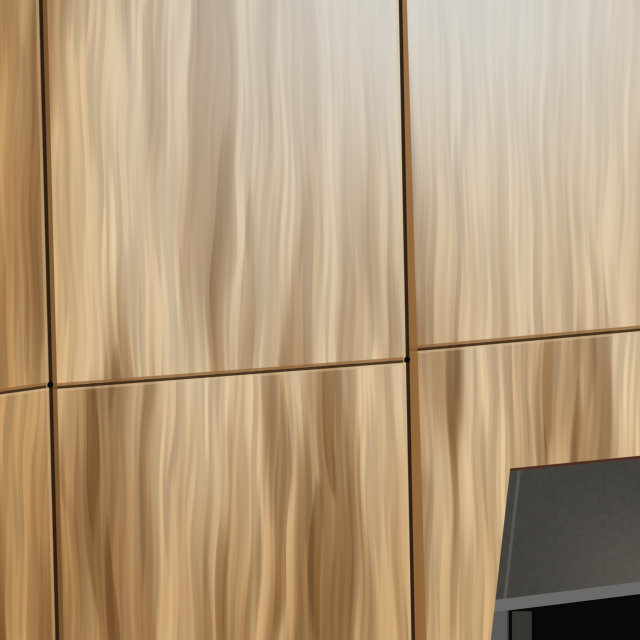
Give the GLSL for this texture, as a WebGL 2 fragment shader.

```glsl
#version 300 es
precision highp float;

#define COLUMN_STEP 0.556
#define SEAM_WIDTH 0.0055
#define JOINT_WIDTH 0.0045
#define GRAIN_CONTRAST 1.0
#define FINE_GRAIN 0.11
#define STREAK_DEPTH 0.55
#define GLARE 0.72

uniform vec2 u_resolution;
out vec4 outColor;

const vec3 PALE_WOOD = vec3(0.82, 0.72, 0.57);
const vec3 MID_WOOD = vec3(0.69, 0.56, 0.41);
const vec3 DARK_WOOD = vec3(0.47, 0.34, 0.20);
const vec3 EDGE_WOOD = vec3(0.45, 0.31, 0.17);
const vec3 GROOVE = vec3(0.15, 0.10, 0.05);
const vec3 COOL_LIGHT = vec3(0.85, 0.87, 0.88);
const vec3 METAL = vec3(0.29, 0.28, 0.26);
const vec3 METAL_RIM = vec3(0.42, 0.42, 0.41);
const vec3 SHADOW = vec3(0.03, 0.03, 0.04);

float aa;

vec3 hash3(vec2 p) {
    vec3 q = fract(p.xyx * vec3(0.1031, 0.1030, 0.0973));
    q += dot(q, q.yzx + 33.33);
    return fract((q.xxy + q.yzz) * q.zyx);
}

// Smoothly blended cellular noise: each cell carries a random tone
float cells(vec2 p) {
    vec2 base = floor(p);
    float sum = 0.0, total = 0.0;
    for (int j = -1; j <= 1; j++)
        for (int i = -1; i <= 1; i++) {
            vec2 cell = base + vec2(i, j);
            vec3 h = hash3(cell + 71.0);
            vec2 d = cell + h.xy - p;
            float w = exp(-6.0 * dot(d, d));
            sum += w * h.z;
            total += w;
        }
    return sum / total;
}

float above(float edge, float v) { return smoothstep(edge - aa, edge + aa, v); }
float band(float lo, float hi, float v) { return above(lo, v) * (1.0 - above(hi, v)); }

float seamX(float column, float y) {
    return 0.089 - 0.026 * y + column * (COLUMN_STEP + 0.006 * y);
}

float jointY(float column, float x) {
    if (column < 0.5) return 0.388 + 0.14 * x;
    return column < 1.5 ? 0.390 + 0.0756 * x : 0.3975 + 0.0896 * x;
}

// Vertical grain: broad stripes, narrow streaks and hairlines
vec3 wood(vec2 p, vec2 panel) {
    vec2 q = p + vec2(panel.x * 3.17, panel.y * 0.4);
    q.x += 0.005 * sin(7.0 * q.y + 13.0 * q.x) + 0.002 * sin(23.0 * q.y + 41.0 * q.x);
    float broad = cells(q * vec2(17.0, 1.3));
    float medium = cells(q * vec2(46.0, 2.6) + 19.0);
    float fine = cells(q * vec2(170.0, 6.0) + 47.0);
    float tone = 0.5 + GRAIN_CONTRAST * (0.75 * (broad - 0.5) + 0.5 * (medium - 0.5));
    vec3 col = mix(MID_WOOD, PALE_WOOD, smoothstep(0.15, 0.75, tone));
    float streak = smoothstep(0.58, 0.9, cells(q * vec2(62.0, 4.2) + 83.0));
    streak *= smoothstep(0.75, 0.25, broad);
    float shade = 0.4 * smoothstep(0.42, 0.1, tone) + STREAK_DEPTH * streak;
    col = mix(col, DARK_WOOD, clamp(shade, 0.0, 0.85));
    return col * (1.0 + FINE_GRAIN * 2.0 * (fine - 0.5));
}

// Warm falloff to the left and bottom, cool glare from the top
vec3 lighting(vec3 col, vec2 p) {
    float warm = smoothstep(0.22, 0.0, p.x) + 0.6 * smoothstep(0.4, 0.0, p.y);
    col *= mix(vec3(1.03), vec3(0.91, 0.82, 0.68), clamp(warm, 0.0, 1.0));
    vec2 d = (p - vec2(0.82, 1.03)) / vec2(0.34, 0.33);
    vec2 e = (p - vec2(0.42, 1.05)) / vec2(0.28, 0.45);
    float glare = GLARE * exp(-dot(d, d)) + 0.42 * exp(-dot(e, e));
    col = mix(col, COOL_LIGHT, clamp(glare, 0.0, 0.88));
    return mix(col, vec3(0.76, 0.70, 0.63), 0.18 * smoothstep(0.3, 0.6, p.y) * smoothstep(0.1, 0.3, p.x));
}

vec3 cabinet(vec3 col, vec2 p) {
    float topY = 0.268 + 0.098 * (p.x - 0.797);
    float rimY = 0.065 + 0.125 * (p.x - 0.792);
    float leftX = 0.775 + 0.112 * (p.y - 0.07);
    float body = above(leftX, p.x) * (1.0 - above(topY, p.y));
    vec3 face = METAL * (0.92 + 0.25 * smoothstep(0.8, 1.0, p.x) * smoothstep(0.28, 0.1, p.y));
    face *= 0.97 + 0.06 * cells(p * 150.0);
    face = mix(face, METAL_RIM, band(leftX + 0.012, leftX + 0.017, p.x) * 0.5);
    face = mix(face, vec3(0.32, 0.17, 0.13), band(topY - 0.004, topY, p.y));
    // Open underside, front rim and left leg
    float under = 1.0 - above(rimY - 0.019, p.y);
    face = mix(face, SHADOW, under * above(0.795, p.x));
    face = mix(face, METAL * 0.75, under * band(0.800, 0.831, p.x) * (1.0 - above(0.045, p.y)));
    face = mix(face, METAL_RIM, band(rimY - 0.019, rimY, p.y));
    face = mix(face, METAL_RIM * 0.85, under * band(leftX, 0.792, p.x));
    return mix(col, face, body);
}

void main() {
    vec2 p = gl_FragCoord.xy / u_resolution;
    aa = 0.8 / min(u_resolution.x, u_resolution.y);
    float column = step(seamX(0.0, p.y), p.x) + step(seamX(1.0, p.y), p.x);
    float dy = p.y - jointY(column, p.x);
    vec3 col = lighting(wood(p, vec2(column, step(0.0, dy))), p);

    // Horizontal joints: lip, groove, lit lower edge
    col = mix(col, EDGE_WOOD * 1.25, 0.75 * band(0.0, JOINT_WIDTH, dy));
    col = mix(col, GROOVE * 1.5, 0.9 * band(-JOINT_WIDTH, 0.0, dy));
    col = mix(col, PALE_WOOD, 0.5 * band(-JOINT_WIDTH * 1.9, -JOINT_WIDTH, dy));

    // Vertical seams: lit edge, dark groove, exposed panel side
    for (int i = 0; i < 2; i++) {
        float k = float(i);
        float dx = p.x - seamX(k, p.y);
        float side = SEAM_WIDTH + 0.005 + k * 0.011 * (1.0 - p.y);
        col = mix(col, PALE_WOOD, 0.45 * band(-0.007, -0.003, dx));
        col = mix(col, EDGE_WOOD * (1.0 + 0.25 * k), 0.85 * band(0.0, side, dx));
        col = mix(col, GROOVE, 0.92 * band(-0.002, SEAM_WIDTH - 0.002, dx));
        float corner = length(vec2(dx, p.y - jointY(k, p.x)));
        col = mix(col, SHADOW, 1.0 - above(0.0045, corner));
    }
    outColor = vec4(clamp(cabinet(col, p), 0.0, 1.0), 1.0);
}
```
